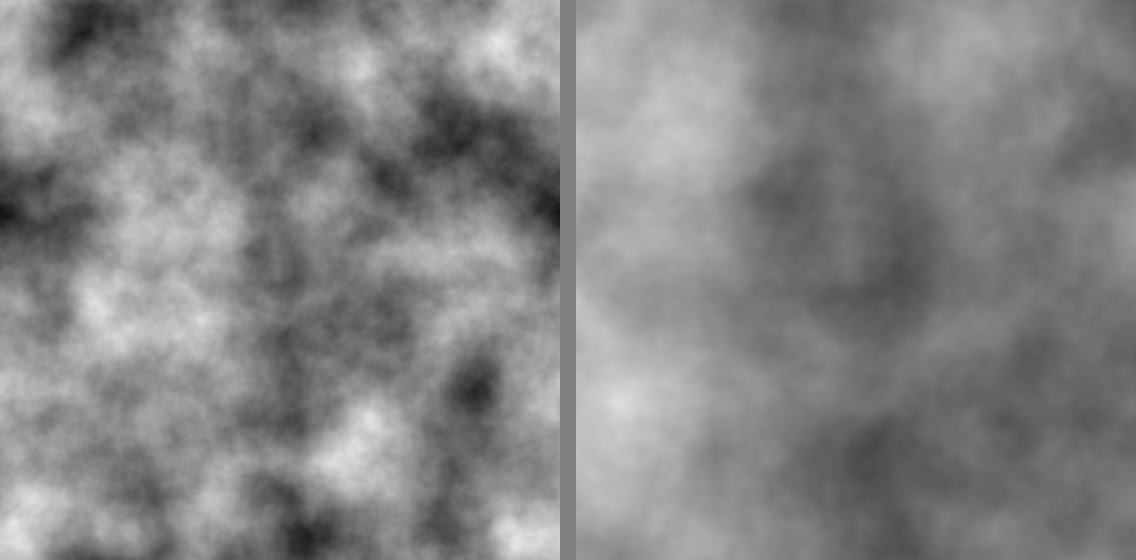
Left: the whole. Right: its middle third, enlarged.
Give the GLSL for this texture, as a WebGL 1 fragment shader.

```glsl
precision highp float;
// Draws a seamless grey cloud texture from wrapping fractal gradient noise.

uniform vec2 u_resolution;

#define BASE_CELLS 4.0
#define OCTAVES 6
#define GAIN 0.52
#define MEAN_GREY 0.525
#define CONTRAST 0.68
#define SEED 17.0

// Sine-free hash: a random vector with both parts in -1..1
vec2 hashVector(vec2 cell, float seed) {
  vec3 p = fract(vec3(cell.xyx + seed) * vec3(0.1031, 0.1030, 0.0973));
  p += dot(p, p.yzx + 33.33);
  return fract((p.xx + p.yz) * p.zy) * 2.0 - 1.0;
}

// Slope of one lattice corner, with the lattice wrapped at the period
float cornerSlope(vec2 cell, vec2 corner, vec2 local, float period, float seed) {
  vec2 gradient = hashVector(mod(cell + corner, period), seed);
  return dot(gradient, local - corner);
}

// Gradient noise that repeats after a whole number of cells
float tiledNoise(vec2 p, float period, float seed) {
  vec2 cell = floor(p);
  vec2 f = p - cell;
  vec2 blend = f * f * f * (f * (f * 6.0 - 15.0) + 10.0);
  float bottom = mix(cornerSlope(cell, vec2(0.0, 0.0), f, period, seed),
                     cornerSlope(cell, vec2(1.0, 0.0), f, period, seed), blend.x);
  float top = mix(cornerSlope(cell, vec2(0.0, 1.0), f, period, seed),
                  cornerSlope(cell, vec2(1.0, 1.0), f, period, seed), blend.x);
  return mix(bottom, top, blend.y);
}

// Sum of octaves, each shifted so that their lattices do not line up
float clouds(vec2 uv) {
  float sum = 0.0;
  float amplitude = 1.0;
  float cells = BASE_CELLS;
  float seed = SEED;
  for (int i = 0; i < OCTAVES; i++) {
    vec2 shift = hashVector(vec2(3.0, 8.0), seed);
    sum += amplitude * tiledNoise(uv * cells + shift, cells, seed);
    amplitude *= GAIN;
    cells *= 2.0;
    seed += 29.0;
  }
  return sum;
}

void main() {
  vec2 uv = gl_FragCoord.xy / u_resolution;
  float grey = clamp(MEAN_GREY + CONTRAST * clouds(uv), 0.0, 1.0);
  gl_FragColor = vec4(vec3(grey), 1.0);
}
```
